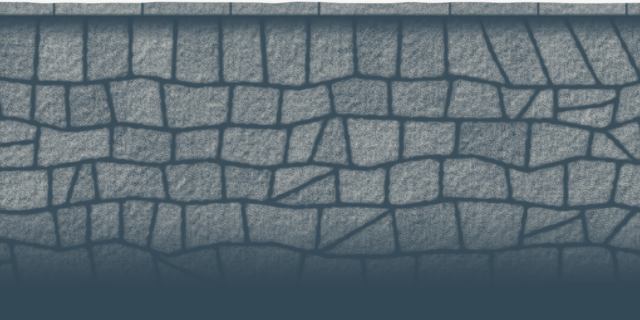
Reproduce this texture procedurally as a Shadertoy shader.

```glsl
// A slate-toned rubble stone wall under a pale coping, sinking into flat colour.
// Six wobbling courses are cut by leaning joints; distance to the nearest joint
// shapes the mortar, and value noise supplies chipped relief and grain.

#define SLATE vec3(0.205, 0.285, 0.338)
#define STONE_LIGHT vec3(0.665, 0.675, 0.665)
#define SKY vec3(0.965)
#define COPING_BASE 0.048
#define EDGE_WOBBLE 0.055
#define JOINT_JITTER 0.30
#define JOINT_LEAN 0.42
#define MORTAR 0.0055
#define RELIEF 0.62
#define GRAIN 0.34
#define FADE_START 0.60
#define FADE_END 0.91

float hash(vec2 p) {
    return fract(sin(dot(p, vec2(127.1, 311.7))) * 43758.5453);
}

float noise(vec2 p) {
    vec2 i = floor(p), f = fract(p);
    f = f * f * (3.0 - 2.0 * f);
    return mix(mix(hash(i), hash(i + vec2(1, 0)), f.x),
               mix(hash(i + vec2(0, 1)), hash(i + vec2(1, 1)), f.x), f.y);
}

float fbm(vec2 p) {
    float sum = 0.0, amp = 0.5;
    for (int i = 0; i < 4; i++) {
        sum += amp * noise(p);
        p = p * 2.03 + 7.1;
        amp *= 0.5;
    }
    return sum;
}

float softMin(float a, float b, float k) {
    float h = max(k - abs(a - b), 0.0) / k;
    return min(a, b) - h * h * k * 0.25;
}

// Depth of the top of a course: straight runs between random heights
float courseEdge(float course, float x) {
    if (course < 0.5) return COPING_BASE;
    float u = x * 6.0 + course * 0.37, i = floor(u);
    float bend = mix(hash(vec2(i, course)), hash(vec2(i + 1.0, course)), u - i) - 0.5;
    return 0.253 + 0.131 * (course - 1.0) + EDGE_WOBBLE * bend;
}

// Distance to the nearest joint, and a stone identity in yz
vec3 stones(vec2 p) {
    float pitches[6] = float[6](0.141, 0.174, 0.188, 0.180, 0.206, 0.208);
    float starts[6] = float[6](0.120, 0.186, 0.138, 0.138, 0.180, 0.078);
    float course = 0.0;
    for (float k = 1.0; k < 5.5; k++) course += step(courseEdge(k, p.x), p.y);
    float pitch = pitches[int(course)], start = starts[int(course)];
    float above = p.y - courseEdge(course, p.x);
    float below = courseEdge(course + 1.0, p.x) - p.y;

    // Upright joints, calmer in the first course but leaning at its right end
    float calm = course < 0.5 ? 0.3 : 1.0;
    float shear = course < 0.5 ? 0.45 * smoothstep(1.35, 1.6, p.x) : 0.0;
    float middle = course < 0.5 ? 0.15 : 0.188 + 0.131 * course;
    float first = floor((p.x - start) / pitch) - 1.0;
    float left = 1.0, right = 1.0, id = first;
    for (float k = 0.0; k < 4.0; k++) {
        float j = first + k;
        float jitter = JOINT_JITTER * pitch * (hash(vec2(j, course + 31.0)) - 0.5);
        float lean = JOINT_LEAN * (hash(vec2(j, course + 57.0)) - 0.5);
        float e = p.x - start - j * pitch - calm * jitter
                - (calm * lean + shear) * (p.y - middle);
        if (e > 0.0) { left = min(left, e); id = j; }
        else right = min(right, -e);
    }
    float d = softMin(softMin(left, right, 0.012), softMin(above, below, 0.012), 0.016);

    // Some stones are broken across the middle
    float pick = hash(vec2(id, course + 83.0));
    if (pick > 0.78 && course > 0.5) {
        float angle = 6.283 * hash(vec2(id, course + 97.0));
        float cut = 0.5 * dot(vec2(left - right, above - below), vec2(cos(angle), sin(angle)));
        d = softMin(d, abs(cut), 0.012);
        id += cut > 0.0 ? 0.5 : 0.0;
    }
    return vec3(d, id, course);
}

void mainImage(out vec4 fragColor, in vec2 fragCoord) {
    // Height is one; y is depth below the top
    vec2 p = vec2(fragCoord.x, iResolution.y - fragCoord.y) / iResolution.y;
    float px = 1.0 / iResolution.y;

    // Surface texture lit from the upper left
    float relief = fbm(p * 65.0) - fbm(p * 65.0 + vec2(0.42, 0.5));
    float grain = noise(p * 255.0) - 0.5;
    float patches = fbm(p * 13.0 + 4.0) - 0.47;
    float surface = RELIEF * relief + GRAIN * grain + 0.28 * patches;

    // Stones, mortar and the shade around each stone
    vec3 s = stones(p);
    float d = s.x + 0.005 * (noise(p * 70.0) - 0.5);
    float tint = 0.60 + 0.17 * (hash(s.yz + 11.0) - 0.5);
    float body = smoothstep(MORTAR - px, MORTAR + px + 0.003, d);
    float rim = smoothstep(MORTAR, 0.022, d);
    float wall = mix(0.06, (tint + surface) * mix(0.78, 1.0, rim), body);
    wall *= mix(0.08, 1.0, smoothstep(0.055, 0.135, p.y));
    wall *= 1.0 - smoothstep(FADE_START, FADE_END, p.y);

    // Coping slabs with thin joints and a shaded lower lip
    float u = (p.x - 0.169 - 0.133 * step(1.198, p.x)) / 0.276;
    float joint = abs(fract(u + 0.5) - 0.5) * 0.276;
    float slab = 0.69 + 0.1 * (hash(vec2(floor(u), 5.0)) - 0.5) + 0.75 * surface;
    slab *= mix(0.25, 1.0, smoothstep(0.001, 0.004 + px, joint));
    slab *= 1.0 - 0.6 * smoothstep(0.038, COPING_BASE, p.y);
    float v = mix(slab, wall, smoothstep(-px, px, p.y - COPING_BASE));

    vec3 color = mix(SLATE, STONE_LIGHT, clamp(v, 0.0, 1.08));
    float skyline = 0.008 + 0.005 * (noise(vec2(p.x * 14.0, 2.0)) - 0.5);
    color = mix(SKY, color, smoothstep(-px, px, p.y - skyline));
    fragColor = vec4(color, 1.0);
}
```
